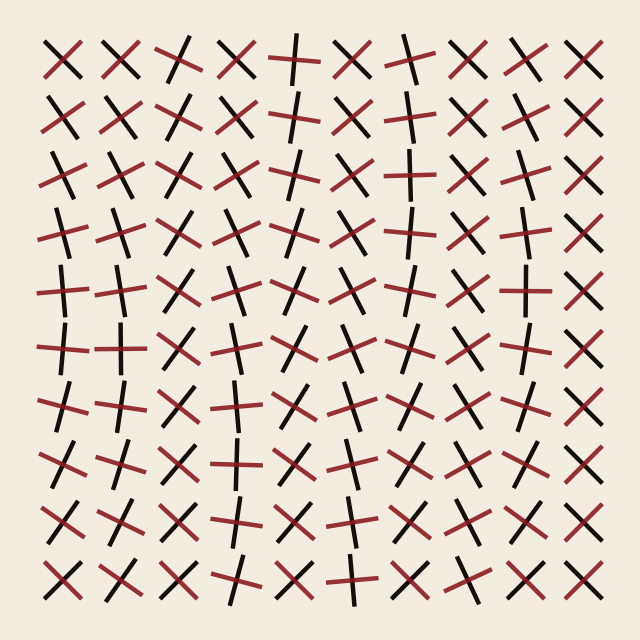
Reproduce this pattern procedurally as a Shadertoy shader.

```glsl
// A ten by ten grid of two-colour crosses on cream paper, each column
// twisting from top to bottom at its own rate. Every cell is a pair of
// perpendicular rounded-box distance fields, turned by a formula.

const float COUNT       = 10.0;                // crosses per side
const float PITCH       = 0.0904;              // spacing of the crosses
const vec2  GRID_CENTER = vec2(0.0052, 0.0);   // offset from the canvas centre
const vec2  BAR_HALF    = vec2(0.0413, 0.0035);// half length and half width
const float BAR_CORNER  = 0.0012;              // corner radius
const float TILT_LIMIT  = 45.0;                // steepest tilt, in degrees
const float RED_OPACITY = 0.88;

const vec3 PAPER = vec3(0.95, 0.93, 0.88);
const vec3 BLACK = vec3(0.07, 0.06, 0.05);
const vec3 RED   = vec3(0.541, 0.089, 0.107);

float roundedBox(vec2 p, vec2 halfSize, float radius) {
    vec2 q = abs(p) - halfSize + radius;
    return length(max(q, 0.0)) + min(max(q.x, q.y), 0.0) - radius;
}

float coverage(float dist, float pixel) {
    return clamp(0.5 - dist / pixel, 0.0, 1.0);
}

// Tilt of the red bar; rows count down from the top.
float tiltDegrees(float column, float row) {
    float last = COUNT - 1.0;
    float across = column / last;
    float down = row / last;
    float sweep = 2.0 * TILT_LIMIT;
    // The first and all odd columns share their top tilt,
    // the remaining even columns share their bottom tilt.
    bool sharesTop = column < 0.5 || mod(column, 2.0) > 0.5;
    return sharesTop ? TILT_LIMIT - sweep * (1.0 - across) * down
                     : -TILT_LIMIT + sweep * across * (1.0 - down);
}

vec2 rotate(vec2 p, float angle) {
    float c = cos(angle), s = sin(angle);
    return vec2(c * p.x + s * p.y, c * p.y - s * p.x);
}

void mainImage(out vec4 fragColor, in vec2 fragCoord) {
    float pixel = 1.0 / min(iResolution.x, iResolution.y);
    vec2 p = (fragCoord - 0.5 * iResolution.xy) * pixel - GRID_CENTER;

    // Cell index and position within the cell
    vec2 grid = p / PITCH + 0.5 * COUNT;
    vec2 cell = clamp(floor(grid), 0.0, COUNT - 1.0);
    vec2 local = (grid - cell - 0.5) * PITCH;

    // Turn the cell so the red bar lies along x
    float tilt = radians(tiltDegrees(cell.x, COUNT - 1.0 - cell.y));
    vec2 q = rotate(local, tilt);

    // Black bar below, slightly translucent red bar above
    float blackBar = coverage(roundedBox(q.yx, BAR_HALF, BAR_CORNER), pixel);
    float redBar = coverage(roundedBox(q, BAR_HALF, BAR_CORNER), pixel);
    vec3 color = mix(PAPER, BLACK, blackBar);
    color = mix(color, RED, redBar * RED_OPACITY);

    fragColor = vec4(color, 1.0);
}
```
